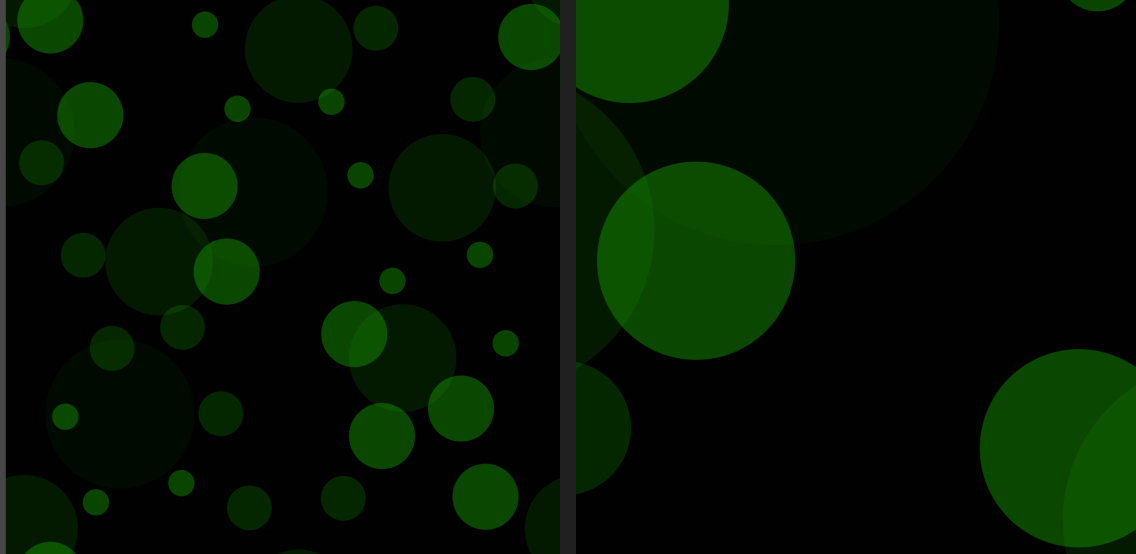
Left, the full canvas; right, a detail of the centre.
Write a WebGL 2 fragment shader that draws this pattern.

```glsl
#version 300 es
precision highp float;

uniform vec2 u_resolution;
out vec4 fragColor;

// Lengths are fractions of the canvas width
const float TILE = 0.99;
const float BAR_WIDTH = 0.0104;
const float EDGE_PIXELS = 0.8;

const vec3 BACKGROUND = vec3(0.0, 0.002, 0.0);
const vec3 INK = vec3(0.085, 0.6, 0.0);
const vec3 BAR_COLOR = vec3(0.28);

// Disc kinds: x = radius, y = opacity
const vec2 HUGE = vec2(0.133, 0.06);
const vec2 LARGE = vec2(0.096, 0.165);
const vec2 BRIGHT = vec2(0.059, 0.46);
const vec2 MEDIUM = vec2(0.040, 0.25);
const vec2 SMALL = vec2(0.0235, 0.45);

const int HUGE_COUNT = 3;
const int BACK_COUNT = 8;
const int FRONT_COUNT = 29;
const float BACK_JITTER = 0.08;
const float FRONT_JITTER = 0.034;
const vec2 BACK_ORIGIN = vec2(0.47, 0.66);
const vec2 FRONT_ORIGIN = vec2(0.31, 0.12);

// Low-discrepancy step that keeps scattered discs apart
const vec2 SPREAD = vec2(0.75488, 0.56984);

vec2 hash2(uint n) {
    uvec2 h = uvec2(n, n + 57u) * 747796405u + 2891336453u;
    h = ((h >> ((h >> 28u) + 4u)) ^ h) * 277803737u;
    h = (h >> 22u) ^ h;
    return vec2(h >> 8u) / 16777216.0;
}

vec2 scatter(int i, vec2 origin, float jitter) {
    vec2 offset = (hash2(uint(i) + uint(origin.x * 1000.0)) - 0.5) * jitter;
    return origin + float(i) * SPREAD + offset;
}

// Light let through by one disc, repeated across tile borders
float transmit(vec2 p, vec2 center, vec2 kind, float edge) {
    vec2 d = (fract(p / TILE - center + 0.5) - 0.5) * TILE;
    float cover = 1.0 - smoothstep(-edge, edge, length(d) - kind.x);
    return 1.0 - kind.y * cover;
}

void main() {
    vec2 uv = gl_FragCoord.xy / u_resolution.x;
    vec2 p = uv - vec2(BAR_WIDTH, 0.0);
    float edge = EDGE_PIXELS / u_resolution.x;
    float clear = 1.0;

    // Faint large discs
    for (int i = 0; i < BACK_COUNT; i++) {
        vec2 kind = i < HUGE_COUNT ? HUGE : LARGE;
        clear *= transmit(p, scatter(i, BACK_ORIGIN, BACK_JITTER), kind, edge);
    }

    // Stronger small discs, cycling through three sizes
    for (int i = 0; i < FRONT_COUNT; i++) {
        int cycle = i % 3;
        vec2 kind = cycle == 0 ? SMALL : cycle == 1 ? MEDIUM : BRIGHT;
        clear *= transmit(p, scatter(i, FRONT_ORIGIN, FRONT_JITTER), kind, edge);
    }

    // Translucent ink, then the grey bar on the left
    vec3 color = mix(INK, BACKGROUND, clear);
    color = mix(BAR_COLOR, color, smoothstep(-edge, edge, p.x));
    fragColor = vec4(color, 1.0);
}
```
